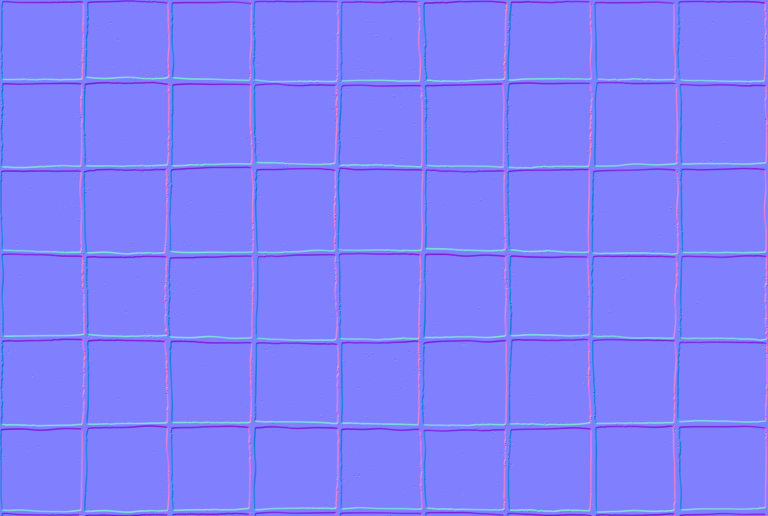
Write a WebGL 2 fragment shader that draws this texture map.

```glsl
#version 300 es
precision highp float;
// Tangent-space normal map of hand-laid square tiles, nine across and six down.
// A height field (raised tiles, wavering edges, chips, grit) is differentiated
// by central differences and the slope is packed into a colour.

uniform vec2 u_resolution;
out vec4 fragColor;

// Lengths are in tile units.
const vec2  TILES        = vec2(9.0, 6.0);
const float JOINT_LIFT   = 0.05;   // upward shift of the lower rows
const float COLUMN_CREEP = 0.009;  // leftward drift gained per column
const float GRID_SAG     = 0.018;  // slow bending of the joints
const float INSET        = 0.027;  // half width of a joint
const float BEVEL        = 0.011;  // half width of an edge line
const float TILE_HEIGHT  = 0.020;
const float DEPTH_CHANGE = 0.35;   // how far joints may fill up
const float EDGE_JITTER  = 0.009;
const float EDGE_WAVE    = 0.020;
const float EDGE_ROUGH   = 0.014;
const float CORNER_WEAR  = 0.014;
const float CHIP_CHANCE  = 0.02;
const float CHIP_DEPTH   = 0.022;
const float GRIT_CELLS   = 24.0;   // grit cells per tile side
const float FACE_GRIT    = 0.035;  // chance of a speck on a face
const float EDGE_GRIT    = 0.50;   // chance of a speck by a joint
const float GRIT_HEIGHT  = 0.006;
const float MIN_STEP     = 0.004;  // smallest differencing step
const int   SAMPLES      = 2;      // supersamples per axis

float hash(vec2 p) {
  return fract(sin(dot(p, vec2(127.1, 311.7))) * 43758.5);
}

vec4 hash4(vec4 v) {
  return fract(sin(v * 12.9898) * 43758.5);
}

// Four independent strips of smooth noise, -0.5 to 0.5.
vec4 strips(vec4 t, vec4 seed) {
  vec4 cell = floor(t), f = fract(t);
  f = f * f * (3.0 - 2.0 * f);
  return mix(hash4(cell + seed), hash4(cell + 1.0 + seed), f) - 0.5;
}

// Joints creep and wander slowly; the outer left and top sides stay put.
vec2 bendGrid(vec2 p) {
  float lower = 1.0 - smoothstep(0.8, 1.0, p.y / TILES.y);
  float inner = smoothstep(0.0, 0.5, p.x) * (1.0 - smoothstep(8.5, 9.0, p.x));
  p.x += COLUMN_CREEP * p.x * (1.0 - smoothstep(7.4, 9.0, p.x));
  p.y -= JOINT_LIFT * lower;
  vec2 sag = vec2(inner * sin(p.y * 1.3 + floor(p.x + 0.5) * 2.4),
                  lower * sin(p.x * 1.1 + floor(p.y + 0.5) * 1.9));
  return p + GRID_SAG * sag;
}

// Sparse cellular specks, either raised or sunken.
float grit(vec2 p, float chance) {
  vec2 g = p * GRIT_CELLS, cell = floor(g);
  if (hash(cell + 3.7) > chance) return 0.0;
  vec2 centre = 0.35 + 0.3 * vec2(hash(cell + 11.3), hash(cell + 29.1));
  float radius = mix(0.20, 0.34, hash(cell + 47.9));
  float bump = 1.0 - smoothstep(0.0, radius, length(fract(g) - centre));
  return bump * (hash(cell + 61.3) > 0.4 ? 1.0 : -1.0);
}

float heightAt(vec2 point) {
  vec2 p = bendGrid(point);
  vec2 id = floor(p), q = fract(p);
  vec4 seed = floor(100.0 * hash4(vec4(1.0, 2.0, 3.0, 4.0) + 37.0 * hash(id)));

  // Edges in the order left, right, bottom, top.
  vec4 toEdge = vec4(q.x, 1.0 - q.x, q.y, 1.0 - q.y);
  vec4 along = q.yyxx;
  vec4 rough = smoothstep(-0.3, 0.2, strips(along * 3.0, seed + 17.0));
  rough *= vec4(0.8, 1.0, 0.5, 0.4);
  vec4 inset = INSET + EDGE_JITTER * (2.0 * hash4(seed + 5.0) - 1.0)
             + EDGE_WAVE * strips(along * 4.0, seed)
             + EDGE_ROUGH * rough * strips(along * 24.0, seed + 31.0)
             + CORNER_WEAR * exp(-min(along, 1.0 - along) / 0.03);

  // Occasional chips bitten out of an edge.
  vec4 chipped = step(1.0 - CHIP_CHANCE, hash4(seed + 71.0));
  vec4 fromChip = (along - 0.15 - 0.7 * hash4(seed + 83.0)) / 0.03;
  inset += CHIP_DEPTH * chipped * exp(-fromChip * fromChip);

  vec4 rise = smoothstep(-BEVEL, BEVEL, toEdge - max(inset, vec4(BEVEL)));
  float tile = rise.x * rise.y * rise.z * rise.w;

  // Layered sines vary how deep the joints are.
  float fill = sin(p.x * 3.1 + 2.0 * sin(p.y * 2.3))
             * sin(p.y * 4.3 + 2.0 * sin(p.x * 1.7));
  float depth = 1.0 - DEPTH_CHANGE * (0.5 + 0.5 * fill);

  // Grit gathers in rough joints and thins out over each face.
  vec4 dirt = rough * (1.0 - smoothstep(0.02, 0.08, toEdge));
  float seam = max(max(dirt.x, dirt.y), max(dirt.z, dirt.w));
  float wear = hash(id + 8.2);
  float chance = mix(FACE_GRIT * wear * wear, EDGE_GRIT, seam);
  float speck = grit(p, chance) * mix(0.5, 1.0, seam);

  return TILE_HEIGHT * depth * (tile - 1.0) + GRIT_HEIGHT * speck;
}

// Red follows the slope to the right, green the slope downward.
vec3 packedNormal(vec2 p, float e) {
  vec2 ex = vec2(e, 0.0), ey = vec2(0.0, e);
  vec2 slope = vec2(heightAt(p + ex) - heightAt(p - ex),
                    heightAt(p + ey) - heightAt(p - ey)) / (2.0 * e);
  return 0.5 + 0.5 * normalize(vec3(-slope.x, slope.y, 1.0));
}

void main() {
  vec2 pixel = TILES / u_resolution;
  float spacing = 1.0 / float(SAMPLES);
  float e = max(MIN_STEP, 0.5 * spacing * pixel.y);
  vec3 sum = vec3(0.0);
  for (int j = 0; j < SAMPLES; j++)
    for (int i = 0; i < SAMPLES; i++) {
      vec2 offset = (vec2(i, j) + 0.5) * spacing - 0.5;
      sum += packedNormal((gl_FragCoord.xy + offset) * pixel, e);
    }
  fragColor = vec4(sum * spacing * spacing, 1.0);
}
```
